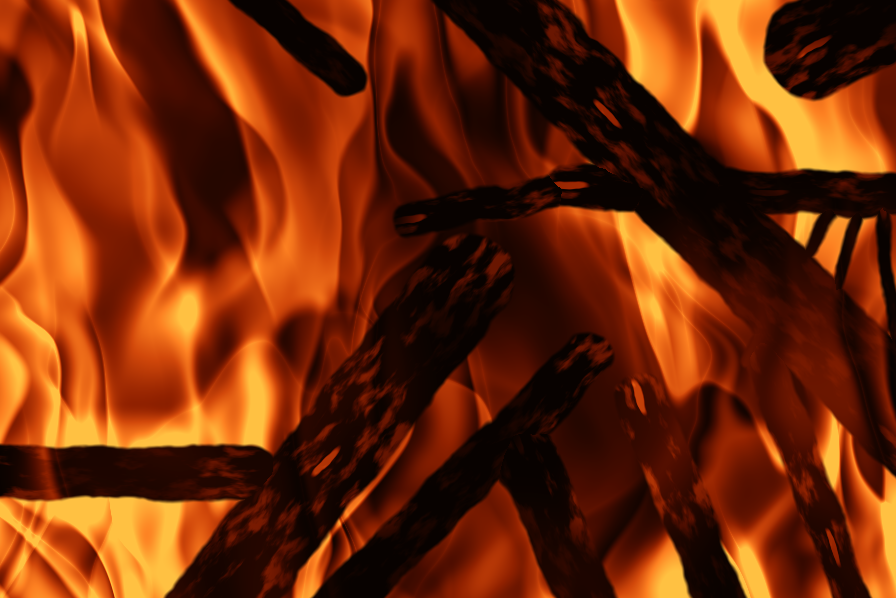
Write a WebGL 2 fragment shader that draws this texture.

```glsl
#version 300 es
precision highp float;
// Wood fire: charred crossing logs among rising, curling orange flames.
uniform vec2 u_resolution;
out vec4 fragColor;

float hash(vec2 p) {
    return fract(sin(dot(p, vec2(12.9898, 78.233))) * 43758.5453);
}

float noise(vec2 p) {
    vec2 i = floor(p), f = fract(p);
    f = f * f * f * (f * (f * 6.0 - 15.0) + 10.0);
    return mix(mix(hash(i), hash(i + vec2(1, 0)), f.x),
               mix(hash(i + vec2(0, 1)), hash(i + vec2(1, 1)), f.x), f.y);
}

float fbm(vec2 p) {
    float sum = 0.0, amp = 0.5;
    for (int i = 0; i < 4; i++) {
        sum += amp * noise(p);
        p = mat2(1.6, 1.2, -1.2, 1.6) * p + 3.7;
        amp *= 0.5;
    }
    return sum / 0.94;
}

// Thin sheets of burning gas: soft on one side, crisp on the other
float flameSheet(vec2 p, float seed) {
    vec2 q = p + seed * vec2(5.3, 8.1);
    q.x += 0.2 * p.y + 0.34 * (noise(q * vec2(3.2, 2.6)) - 0.5);
    q += vec2(0.10, 0.12) * (noise(q * vec2(8.0, 6.0) + 4.0) - 0.5);
    q.x += 0.025 * (noise(q * vec2(17.0, 11.0)) - 0.5);
    float level = noise(q * vec2(6.5, 1.3)) + 0.25 * noise(q * vec2(13.0, 3.0) + 9.0);
    float t = fract(level * 2.3 + seed * 0.37);
    float softness = mix(0.08, 0.4, noise(q * 4.0 + 2.0));
    float sheet = pow(t, 1.3) * smoothstep(1.0, 1.0 - softness, t) * 1.25;
    float filament = exp(-45.0 * abs(level - 0.62));
    float patches = smoothstep(0.2, 0.8, noise(q * vec2(4.5, 2.4) + 17.0));
    return (sheet + 0.3 * filament) * patches;
}

// Keeps the nearest log as (distance, position along, position across)
void addLog(vec2 p, vec2 a, vec2 b, float radius, inout vec3 wood) {
    vec2 axis = normalize(b - a), d = p - a;
    float along = dot(d, axis);
    float across = dot(d, vec2(-axis.y, axis.x));
    float overrun = along - clamp(along, 0.0, length(b - a));
    float dist = length(vec2(overrun, across)) - radius;
    if (dist < wood.x) wood = vec3(dist, along, across);
}

vec3 fireColour(float heat) {
    vec3 ramp[6] = vec3[6](vec3(0.03, 0.008, 0.0), vec3(0.30, 0.05, 0.0),
        vec3(0.57, 0.13, 0.0), vec3(0.82, 0.28, 0.04),
        vec3(0.99, 0.50, 0.13), vec3(1.0, 0.76, 0.26));
    float x = clamp(heat, 0.0, 0.999) * 5.0;
    int i = int(x);
    return mix(ramp[i], ramp[i + 1], fract(x));
}

void main() {
    vec2 p = gl_FragCoord.xy / u_resolution.y;

    // Flames, hotter low down and to the right, with a dark hollow in the middle
    float heat = 0.06 * fbm(p * 5.0);
    for (int i = 0; i < 4; i++) {
        heat += 0.54 * flameSheet(p, float(i) + 1.0);
    }
    vec2 hollow = (p - vec2(0.76, 0.56)) / vec2(0.22, 0.30);
    vec2 core = (p - vec2(0.38, 0.36)) / vec2(0.13, 0.25);
    heat *= 0.88 + 0.22 * smoothstep(0.7, 1.2, p.x) + 0.2 * smoothstep(0.5, 0.0, p.y);
    heat *= 1.0 - 0.6 * exp(-dot(hollow, hollow));
    heat *= 1.0 + 0.45 * exp(-dot(core, core));

    // Logs: large beams, then rows of leaning sticks and twigs
    vec2 rough = p + 0.018 * (vec2(fbm(p * 14.0), fbm(p * 14.0 + 31.0)) - 0.5);
    vec3 wood = vec3(1.0, 0.0, 0.0);
    addLog(rough, vec2(0.78, 1.05), vec2(1.55, 0.26), 0.078, wood);
    addLog(rough, vec2(0.68, 0.63), vec2(0.97, 0.69), 0.028, wood);
    addLog(rough, vec2(0.95, 0.69), vec2(1.55, 0.67), 0.036, wood);
    addLog(rough, vec2(1.36, 0.92), vec2(1.55, 1.02), 0.085, wood);
    addLog(rough, vec2(0.40, 1.03), vec2(0.58, 0.87), 0.033, wood);
    addLog(rough, vec2(-0.1, 0.21), vec2(0.42, 0.21), 0.045, wood);
    for (int i = 0; i < 2; i++) {
        float k = float(i);
        vec2 foot = vec2(0.34 + 0.20 * k, -0.04);
        addLog(rough, foot, foot + vec2(0.44, 0.57 - 0.13 * k), 0.078 - 0.035 * k, wood);
    }
    for (int i = 0; i < 3; i++) {
        float k = float(i);
        vec2 top = vec2(0.86 + 0.21 * k, 0.27 + 0.065 * k);
        addLog(rough, top, top + vec2(0.16, -0.36 - 0.04 * k), 0.05 - 0.009 * k, wood);
        vec2 knot = vec2(1.40 + 0.035 * k, 0.66);
        addLog(rough, knot, knot + vec2(0.09 * k - 0.15, -0.26), 0.011, wood);
    }

    // Cracked bark, faint embers and wisps passing in front
    float crust = fbm(vec2(wood.y * 22.0, wood.z * 60.0));
    float lit = smoothstep(0.35, 0.75, noise(p * 5.0 + 8.0));
    float bark = smoothstep(0.45, 0.8, crust) * (0.06 + 0.22 * lit);
    float ember = smoothstep(0.84, 0.95, noise(vec2(wood.y * 9.0, wood.z * 50.0) + 5.0));
    float wisp = flameSheet(p * 0.9, 7.0) * smoothstep(0.75, 0.3, p.y);
    float woodHeat = bark + 0.45 * ember * lit + 0.42 * wisp;

    float mask = smoothstep(0.004, -0.004, wood.x);
    vec3 woodColour = fireColour(woodHeat) + vec3(0.01, 0.015, 0.012) * bark;
    fragColor = vec4(mix(fireColour(heat), woodColour, mask), 1.0);
}
```
